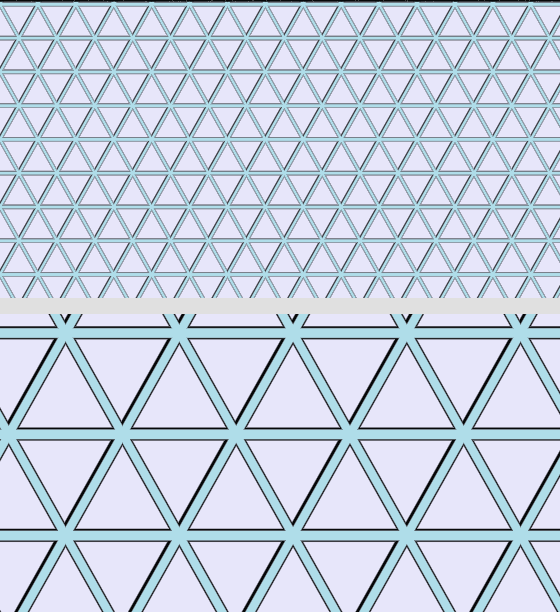
Top: the whole. Bottom: its middle third, enlarged.
A Shadertoy shader for this pattern:

```glsl
// Triangular lattice of pale blue bars over lavender, with thin dark outlines.
// Three families of parallel bars come from signed distances to repeated lines;
// heavier upper-left outlines act as a shadow, and a speckled dark strip tops it.

const float COLUMNS = 14.77;        // triangle pairs across the canvas
const float ROWS = 8.826;           // triangle rows down the canvas
const float PITCH = 1.13;           // triangle base, in row heights
const float TOP_OFFSET = 0.13;      // first horizontal bar below the top edge
const float STRIP_EDGE = -0.075;    // lower edge of the dark strip
const float SOFTNESS = 1.35;        // edge filter width, in output samples

// Widths, in row heights
const float FLAT_HALF = 0.049;
const float SLANT_HALF = 0.043;
const float THIN_LINE = 0.0125;
const float FLAT_SHADOW = 0.018;
const float SLANT_SHADOW = 0.030;

// Speckle in the strip
const float SPECK_GRID = 30.0;
const float SPECK_SHARE = 0.05;
const float SPECK_LIGHT = 0.22;

const vec3 LAVENDER = vec3(0.905, 0.900, 0.980);
const vec3 PALE_BLUE = vec3(0.685, 0.865, 0.915);
const vec3 INK = vec3(0.020, 0.028, 0.030);

float hash(vec2 p) {
    vec3 q = fract(p.xyx * 0.1031);
    q += dot(q, q.yzx + 33.33);
    return fract((q.x + q.y) * q.z);
}

// Signed offset from the nearest integer
float nearestLine(float x) {
    return fract(x + 0.5) - 0.5;
}

// Distance outside a bar whose negative and positive sides may differ
float barDistance(float d, float negativeSide, float positiveSide) {
    return max(d - positiveSide, -d - negativeSide);
}

float coverage(float d, float filterWidth) {
    return clamp(0.5 - d / filterWidth, 0.0, 1.0);
}

void mainImage(out vec4 fragColor, in vec2 fragCoord) {
    vec2 uv = fragCoord / iResolution.xy;
    float filterWidth = SOFTNESS * ROWS / iResolution.y;
    float u = uv.x * COLUMNS;
    float v = (1.0 - uv.y) * ROWS - TOP_OFFSET;

    // Signed distances to the three line families
    float slantSpacing = PITCH / sqrt(1.0 + 0.25 * PITCH * PITCH);
    float flatLine = nearestLine(v);
    float rising = nearestLine(u + 0.5 * v) * slantSpacing;
    float falling = nearestLine(u - 0.5 * v) * slantSpacing;

    // Bar faces
    float face = min(abs(flatLine) - FLAT_HALF,
                     min(abs(rising), abs(falling)) - SLANT_HALF);

    // Outlines, heavier on the upper-left sides
    float thinSlant = SLANT_HALF + THIN_LINE;
    float outline = barDistance(flatLine, FLAT_HALF + FLAT_SHADOW, FLAT_HALF + THIN_LINE);
    outline = min(outline, barDistance(rising, SLANT_HALF + SLANT_SHADOW, thinSlant));
    outline = min(outline, barDistance(falling, thinSlant, thinSlant));

    // Weighted layers keep thin outlines light where they share an edge sample
    float faceCover = coverage(face, filterWidth);
    float lineCover = max(coverage(outline, filterWidth) - faceCover, 0.0);
    vec3 color = mix(LAVENDER, PALE_BLUE, faceCover);
    color = mix(color, INK, lineCover);

    // Dark strip along the top edge
    float speck = step(1.0 - SPECK_SHARE, hash(floor(vec2(u * PITCH, v + 1.0) * SPECK_GRID)));
    vec3 strip = INK + SPECK_LIGHT * speck;
    color = mix(color, strip, coverage(v - STRIP_EDGE, filterWidth));

    fragColor = vec4(color, 1.0);
}
```
